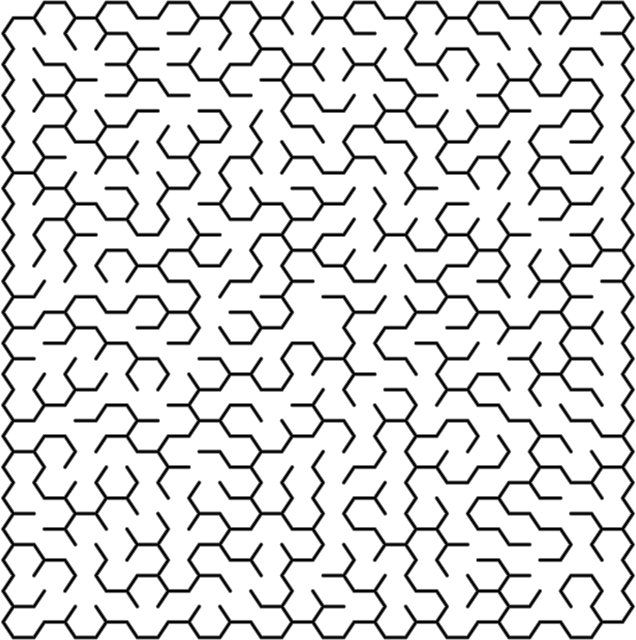
This pattern is drawn by a Shadertoy shader. Its source:

```glsl
#define GRID 20              // cells per side
#define CELL_SIZE 0.0484     // cell height, in canvas heights
#define LINE_RADIUS 0.053    // half the wall width, in cells
#define EDGE_SOFT 0.031      // half the wall edge ramp, in cells
#define ENTRY_COLUMN 9       // column with the opening on top
#define ROOM_MIN 9           // first and last cell of the central room
#define ROOM_MAX 10
#define SEARCH 6             // how far a detour is looked for, in cells
#define SPAN (2 * SEARCH + 1)
#define SEED 7
#define INK vec3(0.015)
#define PAPER vec3(1.0)

uint hash(int n) {
    uint h = uint(n) * 747796405u + 2891336453u;
    h = ((h >> ((h >> 28) + 4u)) ^ h) * 277803737u;
    return (h >> 22) ^ h;
}

bool within(ivec2 cell, int low, int high) {
    return all(greaterThanEqual(cell, ivec2(low))) && all(lessThanEqual(cell, ivec2(high)));
}

bool inGrid(ivec2 cell) { return within(cell, 0, GRID - 1); }

// Sides owned by a cell: 0 top, 1 upper right, 2 lower right
ivec2 neighbour(ivec2 cell, int side) {
    int shift = cell.x & 1;
    return cell + (side == 0 ? ivec2(0, 1) : ivec2(1, shift + 1 - side));
}

// Random cost of opening a side; the room is free, the rim is never opened
uint cost(ivec2 cell, int side) {
    ivec2 other = neighbour(cell, side);
    if (!inGrid(cell) || !inGrid(other)) return 0xFFFFFFFFu;
    if (within(cell, ROOM_MIN, ROOM_MAX) && within(other, ROOM_MIN, ROOM_MAX)) return 0u;
    return hash(((SEED * 64 + cell.x) * 64 + cell.y) * 3 + side);
}

// Flood fill on bit columns: is there a way round using cheaper sides only?
bool detourExists(ivec2 start, ivec2 goal, uint limit) {
    uint reached[SPAN];
    uint links[SPAN * 3];
    ivec2 corner = start - SEARCH;
    for (int i = 0; i < SPAN; i++) {
        reached[i] = i == SEARCH ? 1u << SEARCH : 0u;
        for (int side = 0; side < 3; side++) {
            uint bits = 0u;
            for (int j = 0; j < SPAN; j++)
                if (cost(corner + ivec2(i, j), side) < limit) bits |= 1u << j;
            links[3 * i + side] = bits;
        }
    }
    ivec2 target = goal - corner;
    for (int pass = 0; pass < 30; pass++) {
        bool grew = false;
        for (int i = 0; i < SPAN - 1; i++) {
            int k = (pass & 1) == 0 ? i : SPAN - 2 - i;
            int shift = (corner.x + k) & 1;
            uint top = links[3 * k], upper = links[3 * k + 1], lower = links[3 * k + 2];
            uint left = reached[k], right = reached[k + 1];
            left |= ((left & top) << 1) | ((left >> 1) & top);
            right |= ((left & upper) << shift) | (((left & lower) << shift) >> 1);
            left |= (upper & (right >> shift)) | (lower & ((right << 1) >> shift));
            grew = grew || left != reached[k] || right != reached[k + 1];
            reached[k] = left;
            reached[k + 1] = right;
        }
        if (((reached[target.x] >> target.y) & 1u) == 1u) return true;
        if (!grew) return false;
    }
    return false;
}

// Minimum spanning tree rule: a side stays closed if a cheaper detour exists
bool isWall(ivec2 cell, int side) {
    ivec2 other = neighbour(cell, side);
    bool inside = inGrid(cell);
    if (inside != inGrid(other))
        return !(side == 0 && cell == ivec2(ENTRY_COLUMN, GRID - 1));
    if (!inside) return false;
    uint limit = cost(cell, side);
    return limit > 0u && detourExists(cell, other, limit);
}

float segmentDistance(vec2 p, vec2 a, vec2 b) {
    vec2 pa = p - a, ba = b - a;
    return length(pa - ba * clamp(dot(pa, ba) / dot(ba, ba), 0.0, 1.0));
}

void mainImage(out vec4 fragColor, in vec2 fragCoord) {
    // Cell units, with the hexagon field centred on the canvas
    float cellPixels = CELL_SIZE * iResolution.y;
    vec2 fieldSize = float(GRID) + vec2(1.0 / 3.0, 0.5);
    vec2 p = (fragCoord - 0.5 * iResolution.xy) / cellPixels + 0.5 * fieldSize;
    float soft = max(EDGE_SOFT, 0.5 / cellPixels);

    // Nearest wall among the sides of the surrounding cells
    float nearest = LINE_RADIUS + soft;
    for (int dx = -1; dx <= 0; dx++)
    for (int dy = -1; dy <= 1; dy++) {
        int column = int(floor(p.x)) + dx;
        float lift = 0.5 * float(column & 1);
        ivec2 cell = ivec2(column, int(floor(p.y - lift)) + dy);
        vec2 q = p - vec2(cell) - vec2(2.0 / 3.0, 0.5 + lift);
        for (int side = 0; side < 3; side++) {
            vec2 a = side == 2 ? vec2(2.0 / 3.0, 0.0) : vec2(1.0 / 3.0, 0.5);
            vec2 b = side == 0 ? vec2(-1.0 / 3.0, 0.5)
                   : side == 1 ? vec2(2.0 / 3.0, 0.0) : vec2(1.0 / 3.0, -0.5);
            float d = segmentDistance(q, a, b);
            if (d < nearest && isWall(cell, side)) nearest = d;
        }
    }
    float blank = clamp((nearest - LINE_RADIUS) / (2.0 * soft) + 0.5, 0.0, 1.0);
    fragColor = vec4(mix(INK, PAPER, blank), 1.0);
}
```
